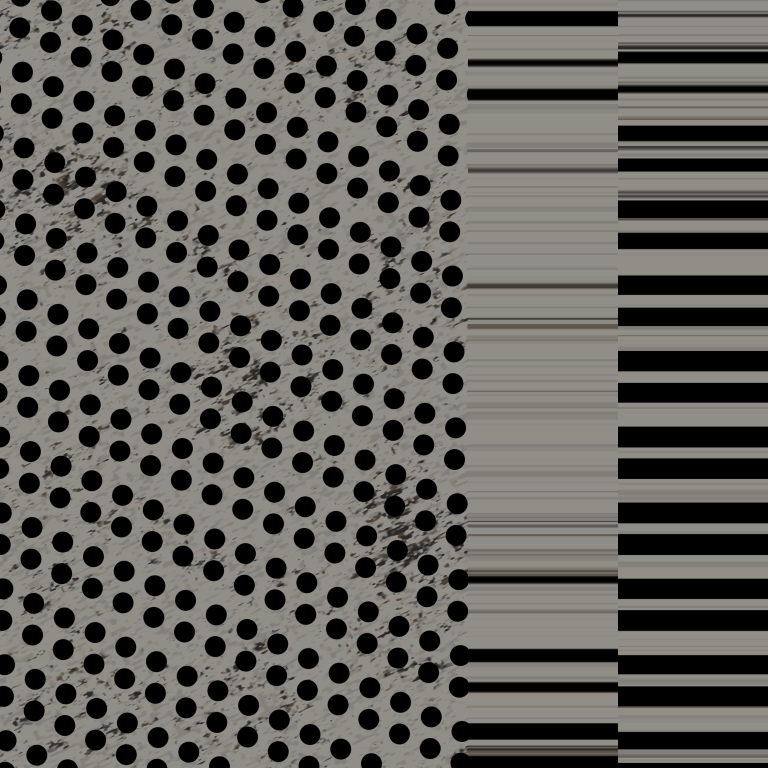
Reproduce this pattern procedurally as a WebGL 1 fragment shader.

```glsl
precision highp float;

uniform vec2 u_resolution;

// Panel edges: perforated sheet, then two smeared edge columns
const float SHEET_END = 0.6094;
const float SMEAR_END = 0.8047;

// Hole lattice, with two holes in each cell (y points down)
const vec2 ROW_STEP = vec2(0.03999, 0.01897);
const vec2 COLUMN_STEP = vec2(0.00208, 0.09883);
const vec2 FIRST_HOLE = vec2(0.0313, 0.1927);
const vec2 PAIR_OFFSET = vec2(-0.0014, 0.0412);
const float HOLE_RADIUS = 0.0136;

const vec3 METAL = vec3(0.567, 0.556, 0.534);
const vec3 SOOT = vec3(0.12, 0.11, 0.10);
const vec3 RUST = vec3(0.27, 0.22, 0.17);

float hash(vec2 p) {
  vec3 q = fract(vec3(p.xyx) * 0.1031);
  q += dot(q, q.yzx + 33.33);
  return fract((q.x + q.y) * q.z);
}

float valueNoise(vec2 p) {
  vec2 cell = floor(p);
  vec2 f = fract(p);
  f = f * f * (3.0 - 2.0 * f);
  float low = mix(hash(cell), hash(cell + vec2(1.0, 0.0)), f.x);
  float high = mix(hash(cell + vec2(0.0, 1.0)), hash(cell + 1.0), f.x);
  return mix(low, high, f.y);
}

// Three octaves of equal weight keep the grain crisp
float grainNoise(vec2 p) {
  float sum = 0.0;
  for (int i = 0; i < 3; i++) {
    sum += valueNoise(p) / 3.0;
    p = p * 2.03 + 17.3;
  }
  return sum;
}

// Coordinates along and across a unit direction
vec2 alignTo(vec2 p, vec2 direction) {
  return vec2(dot(p, direction), dot(p, vec2(-direction.y, direction.x)));
}

float smudge(vec2 p, vec2 centre, float size) {
  vec2 d = (p - centre) / size;
  return exp(-dot(d, d));
}

// Signed distance to the nearest hole of one lattice
float holeDistance(vec2 p, vec2 origin) {
  vec2 d = p - origin;
  float area = ROW_STEP.x * COLUMN_STEP.y - ROW_STEP.y * COLUMN_STEP.x;
  vec2 cell = vec2(d.x * COLUMN_STEP.y - d.y * COLUMN_STEP.x,
                   d.y * ROW_STEP.x - d.x * ROW_STEP.y) / area;
  cell = floor(cell + 0.5);
  return length(d - cell.x * ROW_STEP - cell.y * COLUMN_STEP) - HOLE_RADIUS;
}

// How heavily each region is soiled
float dirtAmount(vec2 p) {
  vec2 drift = alignTo(p, normalize(ROW_STEP)) * vec2(6.0, 11.0);
  float amount = 0.55 * smoothstep(0.35, 0.85, valueNoise(drift + 40.0));
  amount += 0.85 * smudge(p, vec2(0.53, 0.67), 0.085);
  amount += 0.5 * smudge(p, vec2(0.31, 0.53), 0.06);
  amount += 0.45 * smudge(p, vec2(0.11, 0.23), 0.07);
  amount += 0.5 * smudge(p, vec2(0.08, 0.78), 0.07);
  amount += 0.45 * smudge(p, vec2(0.54, 0.28), 0.06);
  return min(amount, 1.0);
}

vec3 soiledMetal(vec2 p) {
  vec2 streak = alignTo(p, normalize(vec2(0.9, -0.43)));

  // Faint brushed tone and tint
  float brushed = valueNoise(streak * vec2(130.0, 290.0) + 71.0);
  float tint = valueNoise(streak * vec2(60.0, 150.0) + 9.0) - 0.5;
  vec3 color = METAL - 0.06 * smoothstep(0.5, 0.9, brushed);
  color += tint * vec3(0.012, 0.0, -0.012);

  // Streaky specks, denser in soiled regions
  float grain = grainNoise(streak * vec2(52.0, 105.0) + 23.0);
  float threshold = mix(0.70, 0.46, dirtAmount(p));
  float speck = smoothstep(threshold, threshold + 0.25, grain);
  vec3 dirt = mix(SOOT, RUST, smoothstep(-0.05, 0.35, tint));
  return mix(color, dirt, 0.9 * speck);
}

void main() {
  vec2 uv = gl_FragCoord.xy / u_resolution;
  float pixel = 1.0 / min(u_resolution.x, u_resolution.y);

  // Outside the sheet, repeat its right and then its left edge column
  float sheetX = uv.x;
  if (uv.x > SHEET_END) sheetX = SHEET_END + 0.0006;
  if (uv.x > SMEAR_END) sheetX = 0.0005;
  vec2 p = vec2(sheetX, 1.0 - uv.y);

  float hole = min(holeDistance(p, FIRST_HOLE),
                   holeDistance(p, FIRST_HOLE + PAIR_OFFSET));
  float solid = smoothstep(-0.7 * pixel, 0.7 * pixel, hole);
  gl_FragColor = vec4(soiledMetal(p) * solid, 1.0);
}
```
